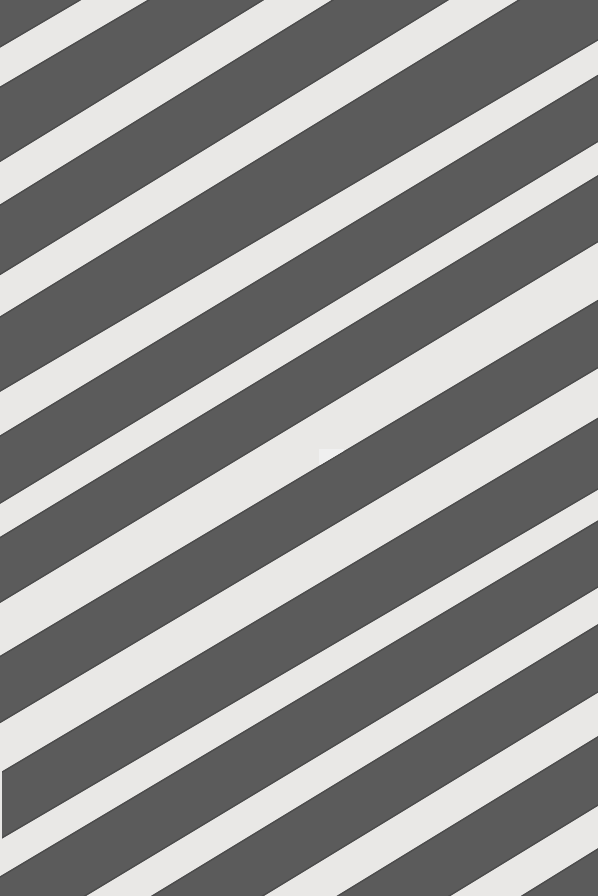
Reproduce this pattern procedurally as a Shadertoy shader.

```glsl
#define STRIPES 11
#define PITCH 0.12585
#define FIRST 0.0749
#define RISE 0.4013
#define COS_TILT 0.857
#define RIM_WIDTH 0.0018
#define DARK vec3(0.357)
#define RIM vec3(0.30)
#define LIGHT vec3(0.912, 0.908, 0.902)
#define PATCH vec3(0.94)

// Per stripe, in thousandths of the height: shift left, shift right, width left, width right
const vec4 drift[STRIPES] = vec4[STRIPES](
    vec4(0, 9.8, 43, 43), vec4(3.8, -5.3, 47, 45), vec4(3.5, -3.6, 45.6, 46.9),
    vec4(9.2, 13.2, 48.2, 37.8), vec4(2.5, 0, 36.5, 36.5), vec4(-1.7, -0.3, 58.6, 63.8),
    vec4(4.7, 9.9, 54.7, 54.7), vec4(1.8, 9.1, 40.4, 33.9), vec4(-1.6, -4.2, 44.3, 40.4),
    vec4(-3.1, -9, 50.1, 48.2), vec4(0, -9.1, 52.7, 46.9));

// Signed distance to the nearest stripe; p.x runs right, p.y runs down, both 0 to 1
float stripeDistance(vec2 p) {
    float nearest = 1.0;
    for (int i = 0; i < STRIPES; i++) {
        vec4 k = drift[i] * 0.001;
        float centre = FIRST + PITCH * float(i) - RISE * p.x + mix(k.x, k.y, p.x);
        float halfWidth = 0.5 * mix(k.z, k.w, p.x);
        nearest = min(nearest, (abs(p.y - centre) - halfWidth) * COS_TILT);
    }
    return nearest;
}

float boxDistance(vec2 p, vec2 halfSize) {
    vec2 d = abs(p) - halfSize;
    return max(d.x, d.y);
}

// Coverage of a shape whose edge is one pixel soft
float cover(float dist, float pixel) {
    return 1.0 - smoothstep(-0.5 * pixel, 0.5 * pixel, dist);
}

void mainImage(out vec4 fragColor, in vec2 fragCoord) {
    vec2 uv = fragCoord / iResolution.xy;
    vec2 p = vec2(uv.x, 1.0 - uv.y);
    vec2 q = vec2(p.x * iResolution.x / iResolution.y, p.y);
    float pixel = 1.0 / iResolution.y;

    // Stripes with a thin darker rim
    float dist = stripeDistance(p);
    float stripe = cover(dist, pixel);
    vec3 color = mix(DARK, RIM, cover(dist - RIM_WIDTH, pixel));
    color = mix(color, LIGHT, stripe);

    // Wear: a pale chip on the middle stripe and a bare sliver at the left border
    float chip = cover(boxDistance(q - vec2(0.370, 0.510), vec2(0.014, 0.009)), pixel);
    color = mix(color, PATCH, chip * stripe);
    float sliver = cover(boxDistance(q - vec2(0.0, 0.900), vec2(0.0022, 0.076)), pixel);
    color = mix(color, LIGHT, sliver);

    fragColor = vec4(color, 1.0);
}
```
